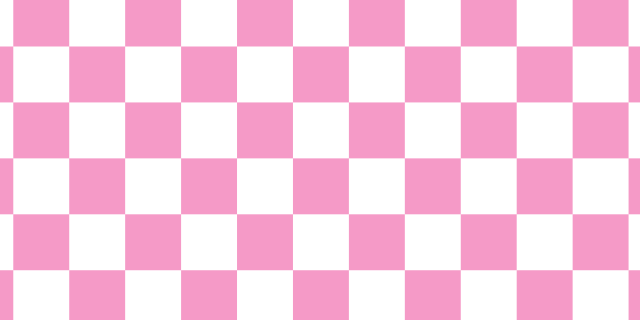
Write a Shadertoy shader that draws this pattern.

```glsl
// A flat two-colour checkerboard of pink and white squares.
// Each axis gives a signed square wave, smoothed over one pixel at its
// edges; the product of the two waves selects the colour.

const vec3 PINK = vec3(0.96, 0.605, 0.78);
const vec3 WHITE = vec3(1.0);

// Lengths in units of the canvas height
const float CELL_SIZE = 0.1748;
const vec2 GRID_ORIGIN = vec2(0.0415, 0.1555);

// Signed distance to the nearest cell edge, positive in even cells
vec2 edgeDistance(vec2 cell) {
    return 0.5 - abs(mod(cell, 2.0) - 0.5 - 2.0 * step(1.5, mod(cell, 2.0)));
}

// Square wave from -1 to 1 per axis, with edges one pixel wide
vec2 squareWave(vec2 cell, float pixel) {
    return clamp(2.0 * edgeDistance(cell) / pixel, -1.0, 1.0);
}

// Coverage of the coloured squares, from 0 to 1
float checker(vec2 cell, float pixel) {
    vec2 wave = squareWave(cell, pixel);
    return 0.5 + 0.5 * wave.x * wave.y;
}

void mainImage(out vec4 fragColor, in vec2 fragCoord) {
    vec2 position = fragCoord / iResolution.y;
    vec2 cell = (position - GRID_ORIGIN) / CELL_SIZE;
    float pixel = 1.0 / (iResolution.y * CELL_SIZE);

    fragColor = vec4(mix(WHITE, PINK, checker(cell, pixel)), 1.0);
}
```
